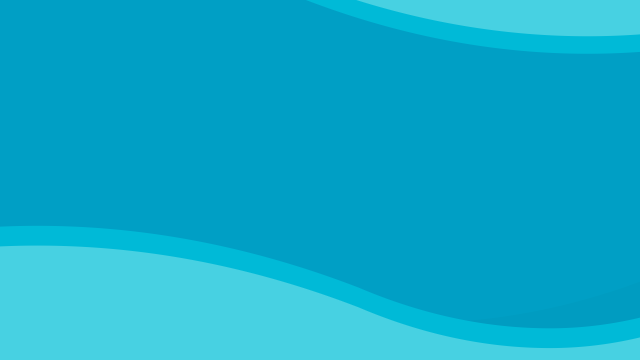
Write a WebGL 2 fragment shader that draws this background.

```glsl
#version 300 es
precision highp float;
// Flat layered waves: a deep blue field between two pale bodies, each with
// a brighter rim. Every border is a parabola (or two joined ones) in canvas
// units, filled by the signed height above it and smoothed over one pixel.

#define CREST vec2(0.0586, 0.3727)   // top of the lower wave
#define TROUGH vec2(0.8594, 0.0880)  // bottom of the lower wave
#define JOIN_X 0.56                  // where its two arcs meet
#define SAG vec2(0.9180, 0.8507)     // lowest point of the upper wave
#define LOWER_RIM 0.0549
#define UPPER_RIM 0.0486

#define FIELD vec3(0.0, 0.625, 0.772)
#define SHADE vec3(0.0, 0.612, 0.755)
#define RIM vec3(0.0, 0.73, 0.845)
#define PALE vec3(0.28, 0.82, 0.885)

uniform vec2 u_resolution;
out vec4 fragColor;

// Height of a parabola with the given vertex and curvature.
float arc(float x, vec2 vertex, float bend) {
    float dx = x - vertex.x;
    return vertex.y + bend * dx * dx;
}

float lowerWave(float x) {
    float rise = arc(x, CREST, -0.6817);
    float bowl = arc(x, TROUGH, x < TROUGH.x ? 1.2647 : 1.5);
    return x < JOIN_X ? rise : bowl;
}

// Pixel coverage of the region where the height is positive.
float cover(float height) {
    float slope = length(vec2(dFdx(height), dFdy(height)));
    return clamp(height / max(slope, 1e-6) + 0.5, 0.0, 1.0);
}

void main() {
    vec2 p = gl_FragCoord.xy / u_resolution;

    // Deep field with a faint shade under the right-hand swell
    float shadeEdge = arc(max(p.x, 0.65), vec2(0.65, 0.103), 0.936);
    vec3 color = mix(FIELD, SHADE, cover(shadeEdge - p.y));

    // Lower wave: rim, then body
    float below = lowerWave(p.x) - p.y;
    color = mix(color, RIM, cover(below));
    color = mix(color, PALE, cover(below - LOWER_RIM));

    // Upper wave: rim, then body
    float above = p.y - arc(p.x, SAG, 0.7714);
    color = mix(color, RIM, cover(above));
    color = mix(color, PALE, cover(above - UPPER_RIM));

    fragColor = vec4(color, 1.0);
}
```
